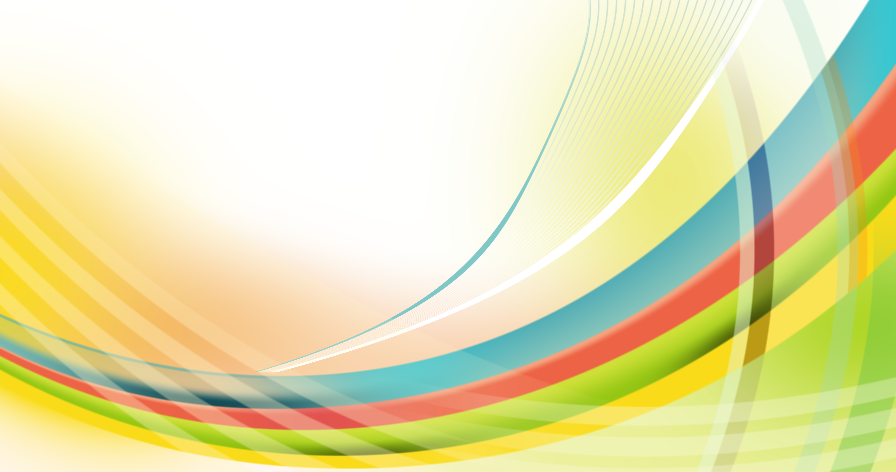
This background is drawn by a WebGL 2 fragment shader. Its source:

```glsl
#version 300 es
precision highp float;
// Abstract background: sweeping colour ribbons, a fan of fine lines and translucent arcs.
uniform vec2 u_resolution;
out vec4 outColor;

const vec3 WHITE = vec3(1.0);
const vec3 YELLOW = vec3(0.98, 0.86, 0.1);
const vec3 LIME = vec3(0.69, 0.84, 0.16);
const vec3 TEAL = vec3(0.32, 0.68, 0.71);
const vec3 PEACH = vec3(0.97, 0.8, 0.66);
const vec3 CREAM = vec3(1.0, 0.96, 0.8);

// Smooth curve through five evenly spaced values, t in 0..1
float curve(float t, float a, float b, float c, float d, float e) {
  float s = 4.0 * t;
  float c2 = s * (s - 1.0) / 2.0;
  float c3 = c2 * (s - 2.0) / 3.0;
  float c4 = c3 * (s - 3.0) / 4.0;
  return a + s * (b - a) + c2 * (c - 2.0 * b + a)
       + c3 * (d - 3.0 * c + 3.0 * b - a)
       + c4 * (e - 4.0 * d + 6.0 * c - 4.0 * b + a);
}

float edge(float d) {
  float w = fwidth(d) + 1e-5;
  return smoothstep(-w, w, d);
}

float between(float v, float low, float high) {
  return edge(v - low) * edge(high - v);
}

float glow(vec2 p, vec2 centre, vec2 radius) {
  vec2 d = (p - centre) / radius;
  return exp(-dot(d, d));
}

float bump(float x, float centre, float width) {
  float d = (x - centre) / width;
  return exp(-d * d);
}

// Soft light above the ribbons
vec3 upperGround(vec2 p) {
  float rim = curve(p.x, 0.86, 0.58, 0.48, 0.6, 0.9);
  vec3 col = mix(WHITE, PEACH, smoothstep(0.0, 0.3, rim - p.y));
  col = mix(col, vec3(0.95, 0.68, 0.36), 0.7 * glow(p, vec2(0.19, 0.3), vec2(0.16, 0.14)));
  col = mix(col, YELLOW, 0.95 * glow(p, vec2(-0.01, 0.42), vec2(0.15, 0.27)));
  col = mix(col, vec3(0.92, 0.91, 0.42), 0.9 * glow(p, vec2(0.75, 0.62), vec2(0.14, 0.34)));
  return mix(col, vec3(0.98, 0.99, 0.95), 0.9 * glow(p, vec2(0.88, 0.98), vec2(0.09, 0.2)));
}

// Soft light below the ribbons
vec3 lowerGround(vec2 p, float top) {
  vec3 col = mix(vec3(1.0, 0.97, 0.94), vec3(0.92, 0.94, 0.6), smoothstep(0.3, 0.65, p.x));
  col = mix(col, YELLOW, exp(-16.0 * max(top - p.y, 0.0)) * (1.0 - smoothstep(0.0, 0.3, p.x)));
  return mix(col, LIME, glow(p, vec2(0.97, 0.32), vec2(0.17, 0.22)));
}

// Fan of fine lines between two curves running down the canvas
vec3 fan(vec3 col, vec2 p) {
  float t = (1.0 - p.y) / 0.788;
  float left = curve(t, 0.658, 0.634, 0.586, 0.505, 0.286);
  float right = curve(t, 0.849, 0.786, 0.707, 0.577, 0.306);
  float span = max(right - left, 0.001);
  float s = (p.x - left) / span;
  float shown = edge(1.0 - t);
  float pixel = 1.0 / u_resolution.x;
  float gap = abs(fract(s * 19.0 + 0.5) - 0.5) * span / 19.0;
  float lines = (1.0 - smoothstep(0.0003, 0.0003 + pixel, gap)) * step(0.0, s) * step(s, 1.0);
  col = mix(col, mix(vec3(0.72, 0.83, 0.8), WHITE, smoothstep(0.1, 0.7, t)), 0.6 * lines * shown);
  float tealWidth = 0.0008 + 0.003 * bump(t, 0.72, 0.18);
  float tealLine = 1.0 - smoothstep(tealWidth, tealWidth + pixel, abs(p.x - left));
  col = mix(col, vec3(0.5, 0.78, 0.78), tealLine * shown * smoothstep(-0.2, 0.6, t));
  float whiteWidth = 0.003 + 0.005 * bump(t, 0.62, 0.3);
  float whiteLine = 1.0 - smoothstep(whiteWidth, whiteWidth + pixel, abs(p.x - right));
  return mix(col, WHITE, whiteLine * shown);
}

void main() {
  vec2 p = gl_FragCoord.xy / u_resolution;
  float x = p.x;

  // Ribbon boundaries from top to bottom
  float tealTop = curve(x, 0.335, 0.209, 0.251, 0.505, 1.094);
  float redTop = curve(x, 0.266, 0.138, 0.177, 0.384, 0.865);
  float greenTop = curve(x, 0.246, 0.099, 0.121, 0.303, 0.685);
  float yellowTop = curve(x, 0.217, 0.054, 0.052, 0.209, 0.586);
  float yellowEnd = curve(x, 0.187, 0.027, 0.02, 0.148, 0.47);
  vec3 col = fan(upperGround(p), p);

  // Ribbons with shading across and along them
  float v = (tealTop - p.y) / (tealTop - redTop);
  vec3 teal = mix(TEAL, vec3(0.53, 0.77, 0.73), clamp(v, 0.0, 1.0));
  teal = mix(teal, vec3(0.22, 0.78, 0.82), max(0.8 * bump(x, 0.46, 0.08), smoothstep(0.92, 1.0, x)));
  teal = mix(teal, vec3(0.08, 0.3, 0.34), bump(x, 0.24, 0.15) * smoothstep(0.3, 0.9, v));
  float tealAlpha = mix(0.2 + 0.8 * smoothstep(0.45, 0.85, v), 1.0, smoothstep(0.22, 0.42, x));
  col = mix(col, teal, edge(tealTop - p.y) * tealAlpha);
  col = mix(col, TEAL, 0.6 * between(p.y, tealTop - 0.006, tealTop) * (1.0 - smoothstep(0.2, 0.4, x)));
  v = (redTop - p.y) / (redTop - greenTop);
  vec3 red = mix(vec3(0.96, 0.64, 0.5), vec3(0.93, 0.39, 0.27), smoothstep(0.05, 0.35, v));
  red = mix(red, vec3(0.87, 0.3, 0.33), 0.7 * bump(x, 0.36, 0.1));
  col = mix(col, red, edge(redTop - p.y));
  v = (greenTop - p.y) / (greenTop - yellowTop);
  vec3 green = mix(vec3(0.81, 0.88, 0.22), vec3(0.59, 0.78, 0.08), smoothstep(0.0, 0.9, v));
  float shade = max(bump(x, 0.41, 0.09), bump(x, 0.82, 0.06)) * smoothstep(0.45, 1.0, v);
  col = mix(col, mix(green, vec3(0.28, 0.34, 0.03), 0.85 * shade), edge(greenTop - p.y));
  col = mix(col, YELLOW, edge(yellowTop - p.y));
  col = mix(col, lowerGround(p, yellowEnd), edge(yellowEnd - p.y));

  // Upright arcs crossing the ribbons on the right
  float onRibbon = between(p.y, yellowEnd, tealTop);
  float bow = x + 0.22 * (p.y - 0.47) * (p.y - 0.47);
  float fade = 1.0 - smoothstep(0.75, 0.95, p.y);
  col = mix(col, WHITE, 0.25 * onRibbon * between(bow, 0.864, 0.948));
  col *= 1.0 - vec3(0.25, 0.3, 0.12) * between(bow, 0.842, 0.864) * fade * mix(0.3, 1.0, onRibbon);
  col = mix(col, vec3(0.9, 0.96, 0.85), 0.5 * between(bow, 0.826, 0.842) * fade);
  col = mix(col, vec3(0.95, 0.55, 0.1), 0.3 * between(bow, 0.948, 0.968) * onRibbon);
  col = mix(col, vec3(0.62, 0.85, 0.75), 0.3 * between(bow, 0.935, 0.958));
  col = mix(col, vec3(0.4, 0.76, 0.3), 0.4 * between(bow, 0.975, 1.02) * (1.0 - smoothstep(0.3, 0.6, p.y)));

  // Translucent sheets sweeping down from the left
  float sweep = curve(x, 0.7, 0.3, 0.08, -0.02, -0.05);
  float sheet = curve(x, 0.82, 0.52, 0.27, 0.12, 0.1);
  float thin = 1.0 - smoothstep(0.35, 0.8, x);
  col = mix(col, CREAM, 0.22 * between(p.y, sweep, sheet) * thin);
  for (int i = 0; i < 4; i++) {
    float top = sweep - 0.1 * float(i) * (1.0 - 0.5 * x);
    col = mix(col, CREAM, 0.36 * between(p.y, top - 0.045, top) * thin);
  }

  // Pale bands along the lower right
  for (int i = 0; i < 3; i++) {
    float top = 0.138 + 0.8 * (x - 0.72) * (x - 0.72) - 0.065 * float(i);
    col = mix(col, vec3(0.97, 0.98, 0.88), 0.35 * between(p.y, top - 0.04, top) * smoothstep(0.4, 0.7, x));
  }
  outColor = vec4(clamp(col, 0.0, 1.0), 1.0);
}
```
